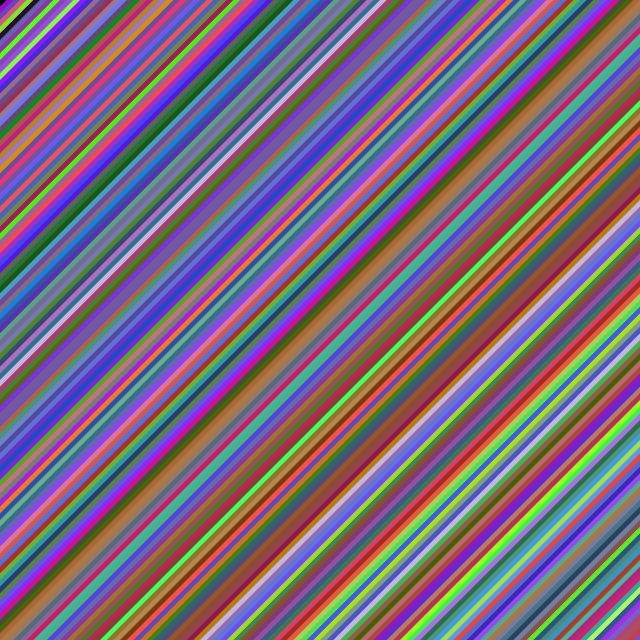
This pattern is drawn by a WebGL 1 fragment shader. Its source:

```glsl
precision highp float;

uniform vec2 u_resolution;

const float STRIPES_PER_SIDE = 96.0;

float hash(float n, float seed) {
  return fract(sin(n * 12.9898 + seed * 78.233) * 43758.5);
}

// One-dimensional gradient noise, roughly -0.5 to 0.5
float gradientNoise(float x, float seed) {
  float cell = floor(x);
  float f = x - cell;
  float left = (hash(cell, seed) * 2.0 - 1.0) * f;
  float right = (hash(cell + 1.0, seed) * 2.0 - 1.0) * (f - 1.0);
  return mix(left, right, f * f * f * (f * (f * 6.0 - 15.0) + 10.0));
}

// Six colour families, weighted by their share of the area
vec3 familyColor(float pick) {
  vec3 color = vec3(0.47, 0.27, 0.78);
  color = mix(color, vec3(0.73, 0.30, 0.35), step(0.29, pick));
  color = mix(color, vec3(0.33, 0.48, 0.67), step(0.49, pick));
  color = mix(color, vec3(0.27, 0.42, 0.24), step(0.67, pick));
  color = mix(color, vec3(0.46, 0.86, 0.29), step(0.79, pick));
  return mix(color, vec3(0.75, 0.52, 0.22), step(0.91, pick));
}

vec3 stripeColor(float index) {
  // Some stripes share the family of their neighbour, forming wider bands
  float source = index - step(0.78, hash(index, 1.0));
  vec3 color = familyColor(hash(source, 2.0));

  // Independent channel variation plus a slow drift in brightness
  vec3 jitter = vec3(hash(index, 3.0), hash(index, 4.0), hash(index, 5.0)) - 0.5;
  color += jitter * 0.42 + gradientNoise(index * 0.23, 6.0) * 0.12;

  // Rare dark and pale accents
  float accent = hash(index, 7.0);
  color = mix(color, vec3(0.14, 0.06, 0.16), step(accent, 0.02));
  color = mix(color, vec3(0.78, 0.70, 0.88), step(0.98, accent));

  // The corner stripe is black
  return clamp(color, 0.0, 1.0) * step(0.5, index);
}

// Blends the two stripes on either side of the nearest edge
vec3 stripes(float position, float softness) {
  float edge = floor(position + 0.5);
  float blend = smoothstep(-softness, softness, position - edge);
  return mix(stripeColor(max(edge - 1.0, 0.0)), stripeColor(edge), blend);
}

void main() {
  vec2 uv = gl_FragCoord.xy / u_resolution;

  // Distance from the upper left corner along the falling diagonal
  float position = (uv.x + 1.0 - uv.y) * STRIPES_PER_SIDE;
  float softness = 0.7 * STRIPES_PER_SIDE / min(u_resolution.x, u_resolution.y);

  gl_FragColor = vec4(stripes(position, softness), 1.0);
}
```
